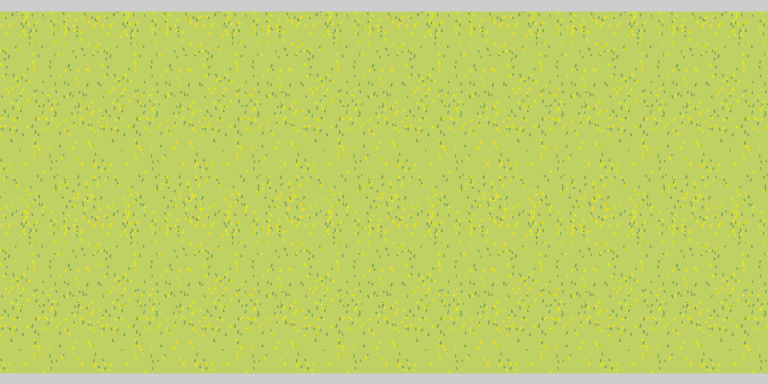
A Shadertoy shader for this texture:

```glsl
// A lime green field tiled with small olive and yellow flecks, between two grey strips.

const vec3 FIELD  = vec3(0.753, 0.820, 0.388);
const vec3 OLIVE  = vec3(0.520, 0.640, 0.355);
const vec3 YELLOW = vec3(0.925, 0.895, 0.080);
const vec3 STRIP  = vec3(0.808, 0.802, 0.808);

const float STRIP_BOTTOM = 0.0275;         // strip heights, in canvas heights
const float STRIP_TOP    = 0.030;
const vec2  CELL         = vec2(0.0132, 0.0130);
const vec2  TILE_CELLS   = vec2(20.0, 40.0); // the pattern repeats after these
const float CLUMP_CELLS  = 4.0;            // size of denser and sparser patches
const float FLECK_CHANCE = 0.22;
const float FLECK_RADIUS = 0.0019;
const float FLECK_HALF   = 0.0020;         // half length of the fleck's spine
const float OLIVE_TILT   = 0.60;           // largest lean from upright, radians
const float YELLOW_TILT  = 1.00;
const float BAND_DEPTH   = 0.35;           // strength of the sparse rows
const float BAND_SHIFT   = 0.09;
const float TAU          = 6.2831853;

vec4 hash(vec2 p, float seed) {
    vec4 q = fract(vec4(p.xyx, seed) * vec4(0.1031, 0.1030, 0.0973, 0.1099));
    q += dot(q, q.wzxy + 33.33);
    return fract((q.xxyz + q.yzzw) * q.zywx);
}

float capsule(vec2 p, vec2 axis, float halfLength, float radius) {
    float along = clamp(dot(p, axis), -halfLength, halfLength);
    return length(p - axis * along) - radius;
}

// Relative number of flecks in a wrapped cell; averages to one
float density(vec2 cell, float seed) {
    float row = cell.y / TILE_CELLS.y;
    float band = 1.0 - BAND_DEPTH * cos(2.0 * TAU * (row - BAND_SHIFT));
    float clump = mix(0.6, 1.4, hash(floor(cell / CLUMP_CELLS), seed + 7.0).x);
    return band * clump;
}

// Coverage of one layer of flecks, scattered one per occupied cell
float flecks(vec2 uv, float seed, float tilt, float pixel) {
    vec2 home = floor(uv / CELL);
    float cover = 0.0;
    for (int j = -1; j <= 1; j++) {
        for (int i = -1; i <= 1; i++) {
            vec2 cell = home + vec2(i, j);
            vec2 wrapped = mod(cell, TILE_CELLS);
            vec4 place = hash(wrapped, seed);
            vec4 shape = hash(wrapped, seed + 3.0);
            if (place.z > FLECK_CHANCE * density(wrapped, seed)) continue;

            vec2 center = (cell + place.xy) * CELL;
            float angle = (shape.x * 2.0 - 1.0) * tilt;
            float halfLength = FLECK_HALF * mix(0.5, 1.5, shape.y);
            float radius = FLECK_RADIUS * mix(0.8, 1.2, shape.z);
            float d = capsule(uv - center, vec2(sin(angle), cos(angle)), halfLength, radius);
            cover = max(cover, clamp(0.5 - d / pixel, 0.0, 1.0));
        }
    }
    return cover;
}

void mainImage(out vec4 fragColor, in vec2 fragCoord) {
    float pixel = 1.0 / iResolution.y;
    vec2 uv = fragCoord * pixel;

    // Flecked field
    vec3 color = FIELD;
    color = mix(color, OLIVE, flecks(uv, 11.0, OLIVE_TILT, pixel));
    color = mix(color, YELLOW, flecks(uv, 29.0, YELLOW_TILT, pixel));

    // Plain strips along the lower and upper edges
    float inside = min(uv.y - STRIP_BOTTOM, 1.0 - STRIP_TOP - uv.y);
    color = mix(STRIP, color, clamp(0.5 + inside / pixel, 0.0, 1.0));

    fragColor = vec4(color, 1.0);
}
```
